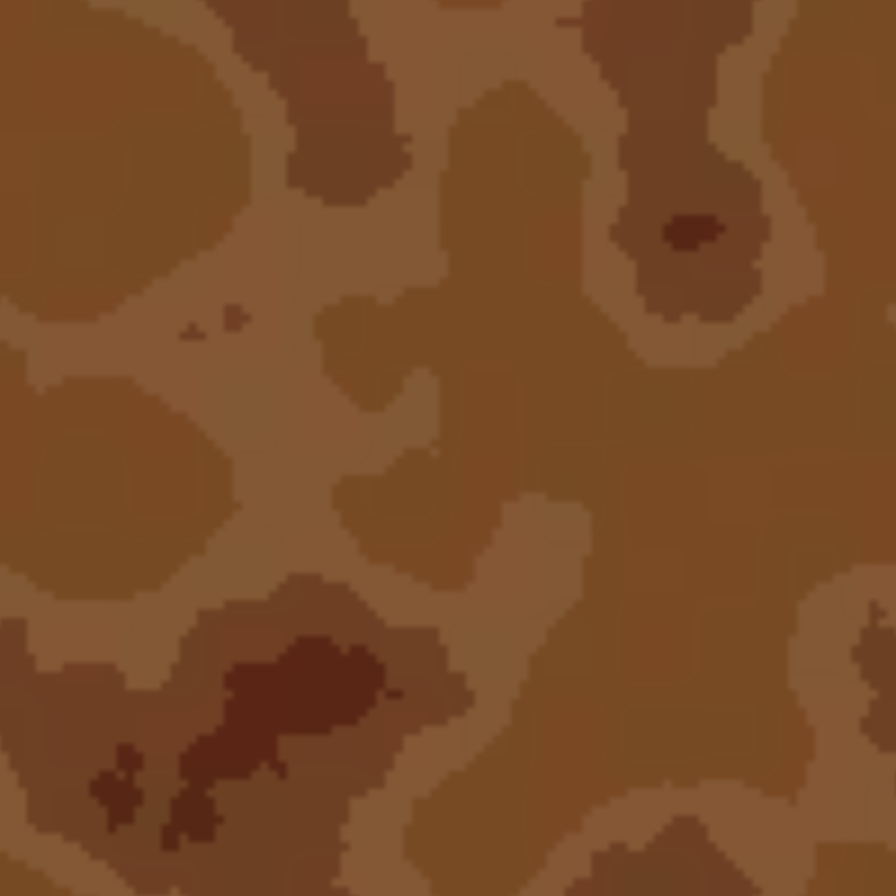
A Shadertoy shader for this pattern:

```glsl
#define CELLS 100.0       // mosaic cells per canvas height
#define MAX_WAVE 4        // highest wave number of the height field
#define WAVE_FALLOFF 2.6  // wave number where amplitudes fade
#define ROUGHNESS 0.75    // strength of ragged contours
#define ROUGH_SCALE 17.0  // cellular grains per canvas height
#define LIGHT_LEVEL -0.10 // contour heights, in standard deviations
#define BROWN_LEVEL 0.81
#define DARK_LEVEL 1.98
#define TINT_BLOCKS 11.0  // tint patches per canvas height
#define TINT_AMOUNT 0.022
#define SEED 3.7

const float TAU = 6.2831853;
const vec3 OCHRE = vec3(0.47, 0.29, 0.14);
const vec3 TAN   = vec3(0.515, 0.345, 0.205);
const vec3 BROWN = vec3(0.43, 0.25, 0.14);
const vec3 DARK  = vec3(0.345, 0.15, 0.08);

float hash(vec2 p) {
    vec3 q = fract(vec3(p.xyx) * 0.1031 + SEED * 0.137);
    q += dot(q, q.yzx + 33.33);
    return fract((q.x + q.y) * q.z);
}

// Layered plane waves, scaled to zero mean and unit deviation
float waveField(vec2 p) {
    float sum = 0.0, power = 0.0;
    for (int y = 0; y <= MAX_WAVE; y++) {
        for (int x = -MAX_WAVE; x <= MAX_WAVE; x++) {
            if (y == 0 && x <= 0) continue;
            vec2 k = vec2(x, y);
            float amp = 1.0 / (1.0 + pow(length(k) / WAVE_FALLOFF, 4.0));
            sum += amp * sin(TAU * (dot(k, p) + hash(k + 19.0)));
            power += 0.5 * amp * amp;
        }
    }
    return sum * inversesqrt(power);
}

// Distance to the nearest jittered grain centre
float cellular(vec2 p) {
    vec2 cell = floor(p), f = p - cell;
    float nearest = 4.0;
    for (int y = -1; y <= 1; y++) {
        for (int x = -1; x <= 1; x++) {
            vec2 o = vec2(x, y), id = cell + o + 40.0;
            vec2 d = o + vec2(hash(id), hash(id + 71.0)) - f;
            nearest = min(nearest, dot(d, d));
        }
    }
    return sqrt(nearest);
}

// Flat colour of one mosaic cell, chosen by nested contours
vec3 cellColour(vec2 id) {
    vec2 p = (id + 0.5) / CELLS;
    float height = waveField(p);
    float ragged = mix(0.3, 1.0, smoothstep(-0.1, 0.8, height));
    height += ROUGHNESS * ragged * (0.45 - cellular(p * ROUGH_SCALE));
    vec3 colour = mix(OCHRE, TAN, step(LIGHT_LEVEL, height));
    colour = mix(colour, BROWN, step(BROWN_LEVEL, height));
    return mix(colour, DARK, step(DARK_LEVEL, height));
}

// Soft patches drifting between reddish and olive
float tint(vec2 p) {
    vec2 id = floor(p), f = smoothstep(0.2, 0.8, p - id);
    id += 130.0;
    float low  = mix(hash(id), hash(id + vec2(1, 0)), f.x);
    float high = mix(hash(id + vec2(0, 1)), hash(id + vec2(1, 1)), f.x);
    return mix(low, high, f.y) - 0.5;
}

void mainImage(out vec4 fragColor, in vec2 fragCoord) {
    vec2 uv = fragCoord / iResolution.y;

    // Blend the four surrounding cells for softly stepped edges
    vec2 grid = uv * CELLS - 0.5;
    vec2 id = floor(grid);
    vec2 f = smoothstep(0.0, 1.0, grid - id);
    vec3 low  = mix(cellColour(id), cellColour(id + vec2(1, 0)), f.x);
    vec3 high = mix(cellColour(id + vec2(0, 1)), cellColour(id + vec2(1, 1)), f.x);
    vec3 colour = mix(low, high, f.y);

    colour += TINT_AMOUNT * tint(uv * TINT_BLOCKS) * vec3(1.0, -0.5, 0.3);
    fragColor = vec4(colour, 1.0);
}
```
